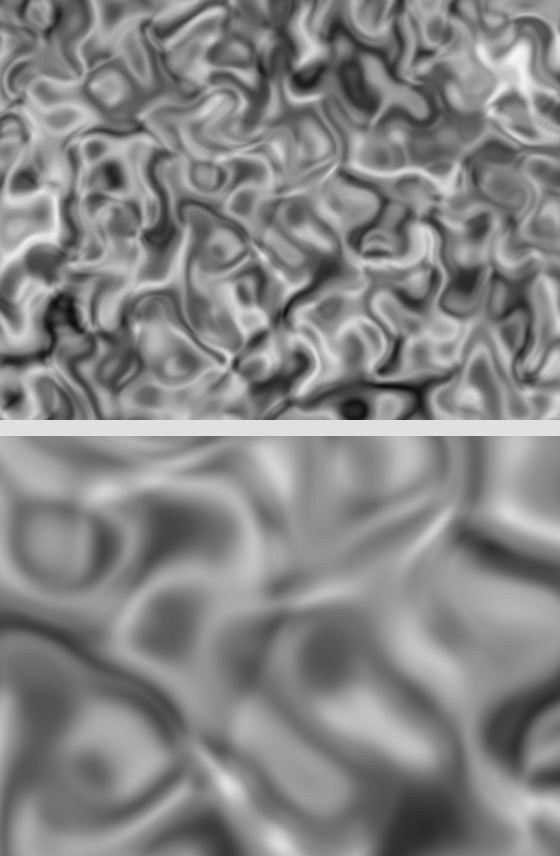
Top, the full canvas; bottom, a detail of the centre.
Write a Shadertoy shader that draws this texture.

```glsl
// Unit gradient with a pseudo-random direction for each lattice point
vec2 latticeGradient(ivec2 cell) {
    uint h = uint(cell.x) * 1597u ^ uint(cell.y) * 51749u;
    h = (h ^ (h >> 15)) * 73939133u;
    h = (h ^ (h >> 13)) * 39916801u;
    h ^= h >> 16;
    float angle = float(h & 65535u) / 65536.0 * 6.28319;
    return vec2(cos(angle), sin(angle));
}

// Signed gradient noise with quintic interpolation
float gradientNoise(vec2 p) {
    ivec2 cell = ivec2(floor(p));
    vec2 f = fract(p);
    vec2 blend = f * f * f * (f * (f * 6.0 - 15.0) + 10.0);
    float corner[4];
    for (int i = 0; i < 4; i++) {
        ivec2 offset = ivec2(i & 1, i >> 1);
        corner[i] = dot(latticeGradient(cell + offset), f - vec2(offset));
    }
    return mix(mix(corner[0], corner[1], blend.x),
               mix(corner[2], corner[3], blend.x), blend.y);
}

void mainImage(out vec4 fragColor, in vec2 fragCoord) {
    vec2 p = fragCoord / iResolution.y * 9.0 + 40.0;

    // Strong warp folds the noise into flat patches and thin creases
    vec2 warp = vec2(gradientNoise(p + vec2(13.5, 71.3)),
                     gradientNoise(p + vec2(87.2, 29.7)));
    vec2 folded = p + 2.4 * warp;

    // Main grains, finer detail and a broad drift in brightness
    float grey = 0.505 + 0.63 * gradientNoise(folded)
               + 0.16 * gradientNoise(folded * 1.9 + 31.4)
               + 0.16 * gradientNoise(p * 0.45 + 5.7);

    fragColor = vec4(vec3(clamp(grey, 0.04, 0.97)), 1.0);
}
```
